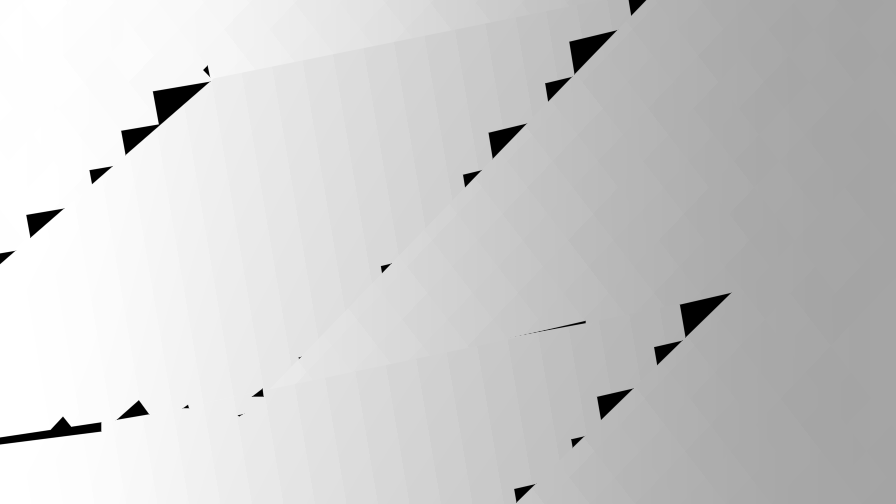
Give the GLSL for this background, as a Shadertoy shader.

```glsl
float hash(vec2 p) {
    return fract(sin(dot(p, vec2(127.1, 311.7))) * 43758.5453);
}

// Signed distance to one edge, positive on the right of a -> b
float edge(vec2 p, vec2 a, vec2 b) {
    vec2 d = normalize(b - a);
    return dot(p - a, vec2(d.y, -d.x));
}

// Clockwise triangle, negative inside
float triangle(vec2 p, vec2 a, vec2 b, vec2 c) {
    return -min(edge(p, a, b), min(edge(p, b, c), edge(p, c, a)));
}

// Tooth hanging to the left of its tip, with its long side on a slope
float tooth(vec2 p, vec2 tip, vec2 slope, float width, float drop) {
    if (width <= 0.0) return 1.0;
    vec2 corner = tip - width * vec2(1.0, drop);
    vec2 foot = tip + slope / abs(slope.x) * width * 0.89;
    return triangle(p, corner, tip, foot);
}

float tone(float x) {
    return 1.0 - 0.355 * smoothstep(0.0, 1.75, x);
}

// Offset from a value to the centre of its band
float toBand(float v, float size) {
    return (0.5 - fract(v / size)) * size;
}

float stripes(vec2 p) {
    float s = p.x + 0.17 * p.y;
    return tone(p.x + 0.75 * toBand(s, 0.0625));
}

float diamonds(vec2 p) {
    vec2 q = vec2(p.x - 0.95 * p.y, p.x + 0.77 * p.y);
    float shift = 0.45 * toBand(q.x, 0.09) + 0.55 * toBand(q.y, 0.09);
    float jitter = (hash(floor(q / 0.09)) - 0.5) * 0.008;
    return tone(p.x + 0.55 * shift) + jitter;
}

void mainImage(out vec4 fragColor, in vec2 fragCoord) {
    vec2 p = fragCoord / iResolution.y;
    float aa = 0.7 / iResolution.y;

    // Fold lines between the faces
    float roof = min(0.838 + (p.x - 0.4167) * 0.87, 0.843 + (p.x - 0.4167) * 0.202);
    float ridge = 0.940 + (p.x - 1.2245) * 1.033;
    float shelf = 0.419 + (p.x - 1.451) * 0.209;
    float lowerRidge = 0.419 + (p.x - 1.451) * 0.976;
    float aboveRoof = smoothstep(-aa, aa, p.y - roof);
    float upperFace = smoothstep(-aa, aa, min(roof - p.y, p.y - max(ridge, shelf)));
    float lowerFace = smoothstep(-aa, aa, min(shelf - p.y, p.y - lowerRidge));

    // Shaded faces
    float fade = smoothstep(0.15, 0.5, p.x) * (1.0 - smoothstep(0.6, 1.45, p.x));
    float shade = mix(diamonds(p), stripes(p) - 0.012 * fade, max(upperFace, lowerFace));
    shade += 0.02 * aboveRoof * fade;

    // Rows of dark teeth along the three slopes
    float dark = 1.0;
    vec2 leftStep = vec2(-0.0965, -0.0839);
    vec2 midStep = vec2(-0.0896, -0.0926);
    vec2 rightStep = vec2(-0.0972, -0.0949);
    for (int i = -1; i < 8; i++) {
        float k = float(i);
        bool odd = (i & 1) == 1;
        float midWidth = odd ? 0.0613 - 0.0081 * k : (i < 3 ? 0.095 - 0.0095 * k : 0.0);
        dark = min(dark, tooth(p, vec2(1.2245, 0.940) + k * midStep, midStep, midWidth, 0.24));
        if (i < 0 || i > 4) continue;
        float leftWidth = 0.1134 - 0.0336 * k + 0.0625 * step(3.0, k);
        float rightWidth = 0.102 - 0.015 * k - (odd ? 0.031 : 0.0);
        dark = min(dark, tooth(p, vec2(0.4167, 0.838) + k * leftStep, leftStep, leftWidth, 0.17));
        dark = min(dark, tooth(p, vec2(1.451, 0.419) + k * rightStep, rightStep, rightWidth, 0.23));
    }

    // Bar and chips along the shelf
    float bar = max(abs(p.y - 0.125 - 0.139 * p.x) - 0.007 - 0.011 * p.x, p.x - 0.201);
    dark = min(dark, bar);
    dark = min(dark, triangle(p, vec2(0.097, 0.1435), vec2(0.125, 0.1736), vec2(0.1435, 0.1505)));
    dark = min(dark, triangle(p, vec2(0.2315, 0.167), vec2(0.2755, 0.206), vec2(0.296, 0.178)));
    dark = min(dark, triangle(p, vec2(0.363, 0.190), vec2(0.373, 0.197), vec2(0.375, 0.190)));
    dark = min(dark, triangle(p, vec2(0.5, 0.213), vec2(0.521, 0.229), vec2(0.523, 0.213)));
    dark = min(dark, triangle(p, vec2(0.472, 0.176), vec2(0.4815, 0.178), vec2(0.4745, 0.1735)));

    // Thin slivers
    dark = min(dark, triangle(p, vec2(1.06, 0.340), vec2(1.162, 0.3634), vec2(1.162, 0.3588)));
    dark = min(dark, triangle(p, vec2(0.403, 0.861), vec2(0.412, 0.870), vec2(0.4167, 0.847)));

    shade *= smoothstep(-aa, aa, dark);
    fragColor = vec4(vec3(shade), 1.0);
}
```
